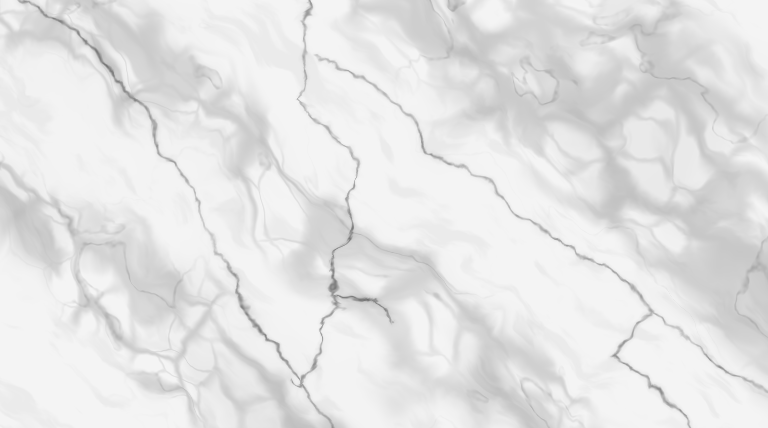
This texture is drawn by a Shadertoy shader. Its source:

```glsl
// White marble: soft grey vein networks gathered in three diagonal bands,
// drawn from warped, stretched cell edges and noise, and crossed by a few
// thin, jagged dark cracks.

const float WHITE = 0.957;
const vec2 ALONG = vec2(0.75, -0.66);   // direction of the bands
const vec2 ACROSS = vec2(0.66, 0.75);

float hash(vec2 p) {
    return fract(sin(dot(p, vec2(127.1, 311.7))) * 43758.5);
}

float noise(vec2 p) {
    vec2 i = floor(p), f = fract(p);
    f = f * f * (3.0 - 2.0 * f);
    float low = mix(hash(i), hash(i + vec2(1, 0)), f.x);
    float high = mix(hash(i + vec2(0, 1)), hash(i + vec2(1, 1)), f.x);
    return mix(low, high, f.y);
}

float fbm(vec2 p) {
    float sum = 0.0, amp = 0.533;
    for (int i = 0; i < 4; i++) {
        sum += amp * noise(p);
        p = mat2(1.6, 1.2, -1.2, 1.6) * p + 7.3;
        amp *= 0.5;
    }
    return sum;
}

vec2 warp(vec2 p, float freq, float amp) {
    return p + amp * (vec2(fbm(p * freq), fbm(p * freq + 17.3)) - 0.5);
}

// Gap between the two nearest cell centres: zero on a cell border
float cellEdge(vec2 p) {
    vec2 cell = floor(p);
    float nearest = 9.0, second = 9.0;
    for (int y = -1; y <= 1; y++)
    for (int x = -1; x <= 1; x++) {
        vec2 c = cell + vec2(x, y);
        float d = length(c + vec2(hash(c), hash(c + 41.7)) - p);
        second = min(second, max(nearest, d));
        nearest = min(nearest, d);
    }
    return second - nearest;
}

float line(float d, float width) {
    return 1.0 - smoothstep(0.0, width, d);
}

float band(float v, float centre, float width) {
    float x = (v - centre) / width;
    return exp(-x * x);
}

// Distance to a segment bowed sideways by bend
float crack(vec2 p, vec2 a, vec2 b, float bend) {
    vec2 ab = b - a;
    float t = clamp(dot(p - a, ab) / dot(ab, ab), 0.0, 1.0);
    vec2 side = normalize(vec2(-ab.y, ab.x));
    return length(p - a - ab * t - side * bend * 4.0 * t * (1.0 - t));
}

// Grey network: wide veins, fine veins and filled patches
float veins(vec2 q, float strength) {
    float swell = smoothstep(0.3, 0.7, fbm(q * 5.0 + 3.1));
    float wide = line(cellEdge(q * vec2(3.6, 6.8)), mix(0.12, 0.5, swell));
    float fine = line(cellEdge(q * vec2(8.0, 14.0) + 5.0), mix(0.1, 0.4, swell));
    float patches = smoothstep(0.52, 0.64, fbm(q * vec2(4.0, 8.0) + 11.0));
    wide *= smoothstep(0.08, 0.6, strength);
    fine *= 0.55 * smoothstep(0.2, 0.75, strength);
    patches *= 0.8 * smoothstep(0.25, 0.8, strength);
    return 1.0 - (1.0 - wide) * (1.0 - fine) * (1.0 - patches);
}

float diagonalCracks(vec2 p) {
    float d = crack(p, vec2(0.03, 1.01), vec2(0.24, 0.87), 0.01);
    d = min(d, crack(p, vec2(0.24, 0.87), vec2(0.77, -0.02), 0.01));
    d = min(d, crack(p, vec2(0.74, 0.86), vec2(1.0, 0.64), 0.03));
    d = min(d, crack(p, vec2(1.0, 0.64), vec2(1.52, 0.27), 0.015));
    d = min(d, crack(p, vec2(1.52, 0.27), vec2(1.85, 0.08), -0.01));
    d = min(d, crack(p, vec2(1.52, 0.27), vec2(1.46, 0.18), 0.0));
    return min(d, crack(p, vec2(1.46, 0.18), vec2(1.61, -0.02), 0.01));
}

float steepCracks(vec2 p) {
    float d = crack(p, vec2(0.72, 1.02), vec2(0.73, 0.76), 0.01);
    d = min(d, crack(p, vec2(0.73, 0.76), vec2(0.81, 0.56), 0.01));
    d = min(d, crack(p, vec2(0.81, 0.56), vec2(0.78, 0.15), 0.0));
    d = min(d, crack(p, vec2(0.78, 0.15), vec2(0.71, 0.11), 0.0));
    return min(d, crack(p, vec2(0.79, 0.31), vec2(0.88, 0.22), 0.02));
}

void mainImage(out vec4 fragColor, in vec2 fragCoord) {
    vec2 p = fragCoord / iResolution.y;

    // Band coordinates: x along the veining, y across it
    vec2 w = warp(warp(p, 3.0, 0.22), 14.0, 0.04);
    vec2 q = vec2(dot(w, ALONG), dot(w, ACROSS));
    float v = q.y + 0.3 * (fbm(p * 2.2 + 9.0) - 0.5);
    float strength = min(1.0, band(v, 0.83, 0.11) + band(v, 0.44, 0.1)
                            + band(v, 1.47, 0.17));

    // Soft greys, clouding and faint streaks in the clear areas
    float dark = 0.13 * veins(q, strength);
    dark += 0.045 * strength * smoothstep(0.35, 0.65, fbm(q * vec2(3.0, 7.0)));
    dark += 0.035 * smoothstep(0.54, 0.75, fbm(q * vec2(9.0, 26.0) + 2.0));

    // Dark speckled threads inside the bands
    float speckle = noise(p * 120.0);
    float thread = line(abs(fbm(q * vec2(4.0, 7.0) + 23.0) - 0.5), 0.022);
    dark += 0.13 * thread * strength * mix(0.3, 1.0, speckle);

    // Cracks, the steep one more jagged than the diagonal ones
    float d = min(diagonalCracks(warp(warp(p, 7.0, 0.09), 32.0, 0.022)),
                  steepCracks(warp(warp(p, 8.0, 0.14), 30.0, 0.035)));
    float ink = mix(0.4, 1.0, noise(p * 9.0 + 4.0)) * mix(0.55, 1.0, speckle);
    dark += ink * (0.4 * line(d, 0.0065) + 0.07 * line(d, 0.016));

    fragColor = vec4(vec3(WHITE - min(dark, 0.55)), 1.0);
}
```
